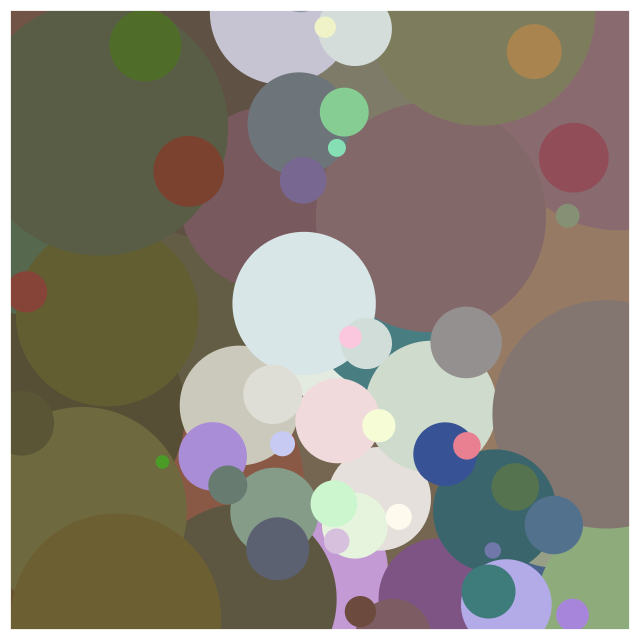
Reproduce this background procedurally as a Shadertoy shader.

```glsl
// Overlapping flat discs in a thin white frame: broad earthy discs first, then
// ever smaller ones crowding a pale, colourful middle. Each disc takes its size
// and colour from smooth fields sampled at its centre, varied by a hash.

vec3 hash3(float n) {
    vec3 p = fract(n * vec3(0.1031, 0.1030, 0.0973));
    p += dot(p, p.yzx + 33.33);
    return fract((p.xxy + p.yzz) * p.zyx);
}

// Soft elliptical spot, 1 at its centre.
float spot(vec2 p, vec2 centre, vec2 radii) {
    vec2 q = (p - centre) / radii;
    return exp(-dot(q, q));
}

// How crowded with small discs a place is, 0 to 1.
float crowding(vec2 p) {
    float middle = spot(p, vec2(0.54, 0.30), vec2(0.25, 0.28));
    float column = spot(p, vec2(0.50, 0.87), vec2(0.10, 0.26));
    float corner = spot(p, vec2(0.82, 0.13), vec2(0.24, 0.17));
    return smoothstep(0.2, 0.75, max(middle, max(column, corner)));
}

vec3 discColour(vec2 p, float crowd, vec3 rnd, float variety) {
    // Olive on the left, rosy brown on the right
    vec3 earth = mix(vec3(0.40, 0.37, 0.25), vec3(0.55, 0.44, 0.40),
                     smoothstep(0.2, 0.75, p.x + 0.4 * (rnd.x - 0.5)));

    // Accents: sage, lilac, plum, and teal mostly low down
    float pick = rnd.y + 0.5 * (0.22 - p.y);
    vec3 accent = pick < 0.27 ? vec3(0.54, 0.64, 0.49)
                : pick < 0.52 ? vec3(0.74, 0.66, 0.81)
                : pick < 0.74 ? vec3(0.43, 0.37, 0.48)
                              : vec3(0.25, 0.45, 0.47);
    vec3 colour = mix(earth, accent, smoothstep(0.25, 0.6, crowd + 0.5 * (rnd.z - 0.5)));

    // Pale glow in the middle and near the top
    float glow = max(spot(p, vec2(0.55, 0.34), vec2(0.17, 0.20)),
                     spot(p, vec2(0.50, 0.92), vec2(0.07, 0.10)));
    float pale = smoothstep(0.35, 0.55, glow + 0.4 * (rnd.x - 0.5));
    colour = mix(colour, vec3(0.89, 0.91, 0.88), pale);

    vec3 tint = fract(rnd.zxy * 17.0 + rnd) - 0.5;
    return clamp(colour + tint * variety * mix(1.0, 0.6, pale), 0.0, 1.0);
}

void mainImage(out vec4 fragColor, in vec2 fragCoord) {
    float side = min(iResolution.x, iResolution.y);
    vec2 uv = (fragCoord - 0.5 * iResolution.xy) / side + 0.5;
    vec3 colour = vec3(0.46, 0.40, 0.32);

    const int BROAD = 44;
    const int TOTAL = 164;
    for (int i = 0; i < TOTAL; i++) {
        float n = float(i) + 1.0;
        vec3 rnd = hash3(n * 7.31);
        vec3 rndB = hash3(n * 3.17 + 50.0);

        // Evenly spread centres with some jitter
        vec2 centre = fract(n * vec2(0.7549, 0.5698)) * 1.06 - 0.03;
        centre += 0.07 * (rndB.xy - 0.5);
        float crowd = crowding(centre);

        float radius;
        float variety;
        if (i < BROAD) {
            radius = mix(0.19, 0.09, crowd) * (0.75 + 0.4 * rndB.z);
            variety = 0.14;
        } else {
            // Small discs mostly keep to the crowded places
            if (rndB.x > 0.1 + 0.9 * crowd) continue;
            float late = float(i - BROAD) / float(TOTAL - BROAD);
            radius = mix(0.088, 0.012, sqrt(late)) * (0.75 + 0.5 * rndB.z);
            variety = mix(0.18, 0.45, late);
        }

        float cover = clamp((radius - length(uv - centre)) * side + 0.5, 0.0, 1.0);
        if (cover > 0.0) {
            colour = mix(colour, discColour(centre, crowd, rnd, variety), cover);
        }
    }

    // White frame
    vec2 fromMiddle = abs(uv - 0.5);
    float inset = 0.483 - max(fromMiddle.x, fromMiddle.y);
    colour = mix(vec3(1.0), colour, clamp(inset * side + 0.5, 0.0, 1.0));

    fragColor = vec4(colour, 1.0);
}
```
